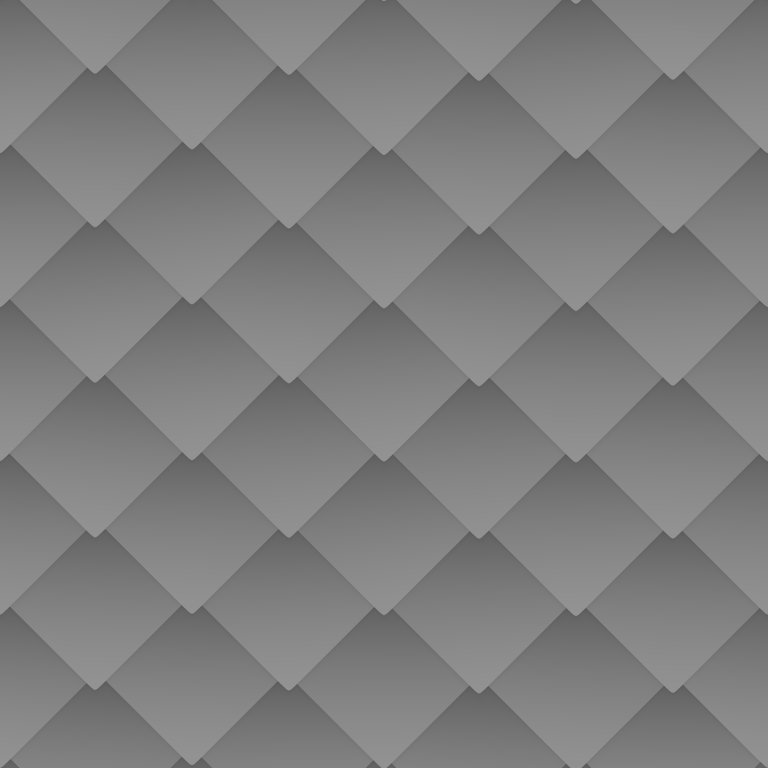
Give the GLSL for this pattern, as a three.js fragment shader.

```glsl
varying vec2 vUv;

const float TAU = 6.2831853;
const float COLUMNS = 4.0;
const float ROWS = 10.0;         // staggered half rows, two per vertical repeat
const float TILE_HEIGHT = 0.2125;
const float TIP_ROUNDING = 0.0025;
const float EDGE_SOFTNESS = 0.0008;

float hash(vec2 p) {
  return fract(sin(dot(p, vec2(127.1, 311.7))) * 43758.5453);
}

// Gentle periodic sag of the tile positions
vec2 sag(vec2 p) {
  float depth = 0.0036 + 0.0026 * cos(TAU * (p.y + 0.2));
  return vec2(-0.0012 * sin(2.0 * TAU * p.x),
              depth * sin(TAU * (p.x + 0.03)) - 0.0031);
}

// Signed distance to the lower corner of a tile, positive inside
float cornerDistance(vec2 p, float rounding) {
  return (p.y - sqrt(p.x * p.x + rounding * rounding)) * 0.7071;
}

// Dark under the overlap, lighter towards the tip
float tileShade(vec2 p, vec2 id) {
  float t = clamp(p.y / TILE_HEIGHT, 0.0, 1.0);
  float depth = 1.0 - t;
  float shade = 0.385 + 0.295 * depth - 0.105 * depth * depth;
  float tilt = (hash(id) - 0.4) * 0.16;
  float tone = (hash(id + 17.0) - 0.5) * 0.008;
  return shade + tilt * p.x + tone;
}

// Soft contact shadow just outside a tile edge
float contactShadow(float d, float width, float strength) {
  return 1.0 - strength * exp(min(d, 0.0) / width);
}

void main() {
  float baseRow = floor(vUv.y * ROWS);
  float shade = 0.4;

  // Paint from the lowest row upward, each row overlapping the one below
  for (int i = -3; i <= 1; i++) {
    float row = baseRow + float(i);
    float stagger = 0.5 * mod(row, 2.0);
    float column = floor(vUv.x * COLUMNS - stagger + 0.5);
    vec2 id = vec2(mod(column, COLUMNS), mod(row, ROWS));
    vec2 tip = vec2((column + stagger) / COLUMNS, row / ROWS);
    vec2 p = vUv - tip - sag(tip);

    float d = cornerDistance(p, TIP_ROUNDING);
    float cover = smoothstep(-EDGE_SOFTNESS, EDGE_SOFTNESS, d);
    shade *= contactShadow(d, 0.0025, 0.06);
    shade = mix(shade, tileShade(p, id), cover);
  }

  gl_FragColor = vec4(vec3(shade), 1.0);
}
```
